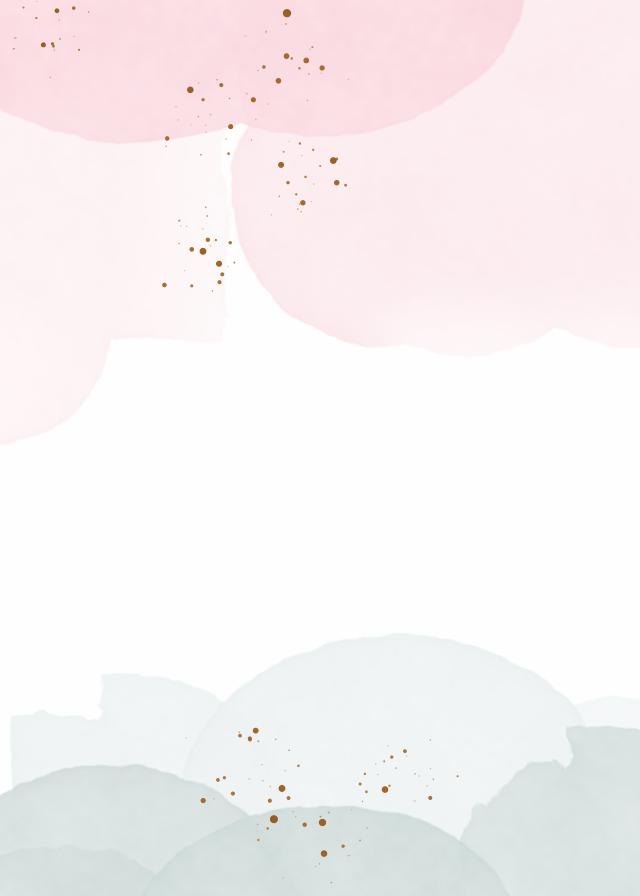
Write a Shadertoy shader that draws this background.

```glsl
// Watercolour stationery: blush washes above, grey-green hills below, gold specks.
// Each wash is a union of ellipses with a noise-warped outline, a darker rim
// and paper grain. Specks are hashed clusters. Lengths are in canvas heights.

const vec3 PAPER = vec3(0.997);
const vec3 BLUSH = vec3(0.988, 0.928, 0.938);
const vec3 PALE_BLUSH = vec3(0.990, 0.950, 0.956);
const vec3 ROSE = vec3(0.982, 0.868, 0.893);
const vec3 MIST = vec3(0.940, 0.955, 0.959);
const vec3 SAGE = vec3(0.862, 0.893, 0.891);
const vec3 DEEP_SAGE = vec3(0.835, 0.876, 0.872);

float hash(vec2 p) {
    vec3 q = fract(vec3(p.xyx) * 0.1031);
    q += dot(q, q.yzx + 33.33);
    return fract((q.x + q.y) * q.z);
}

float noise(vec2 p) {
    vec2 i = floor(p), f = fract(p);
    f = f * f * (3.0 - 2.0 * f);
    return mix(mix(hash(i), hash(i + vec2(1, 0)), f.x),
               mix(hash(i + vec2(0, 1)), hash(i + vec2(1, 1)), f.x), f.y);
}

// Layered noise, centred on zero
float fbm(vec2 p) {
    float sum = -0.47, amp = 0.5;
    for (int i = 0; i < 4; i++) {
        sum += amp * noise(p);
        p = p * 2.03 + 17.1;
        amp *= 0.5;
    }
    return sum;
}

// Approximate signed distance to an ellipse
float ellipse(vec2 p, vec2 centre, vec2 radii) {
    vec2 d = p - centre + 1e-5;
    float k = length(d / radii);
    return k * (k - 1.0) / length(d / (radii * radii));
}

// Smooth coverage of the inside of a signed distance
float inside(float d, float soft) {
    return 1.0 - smoothstep(-soft, soft, d);
}

// Lay pigment over the base; the rim gathers extra colour
vec3 wash(vec3 base, vec3 tint, float d, float opacity, float rim, vec2 p) {
    float cover = inside(d, 0.0012 + 0.6 / iResolution.y) * opacity;
    float mottling = fbm(p * 13.0) * 0.35 + fbm(p * 95.0) * 0.20;
    float depth = min(d, 0.0);
    float edge = rim * (exp(depth / 0.003) + 0.7 * exp(depth / 0.025));
    vec3 pigment = tint - (1.0 - tint) * (mottling + edge);
    return mix(base, pigment, cover);
}

// Scatter gold dots around a centre, denser toward the middle
vec3 specks(vec3 base, vec2 p, vec2 centre, vec2 spread, float biggest, float seed) {
    for (int i = 0; i < 22; i++) {
        vec2 id = vec2(float(i) * 3.7 + 1.0, seed * 11.3);
        vec2 offset = vec2(hash(id) + hash(id + 5.1), hash(id + 9.2) + hash(id + 14.3)) - 1.0;
        float pick = hash(id + 21.7);
        float d = length(p - centre - offset * spread) - mix(0.0008, biggest, pow(pick, 5.0));
        vec3 gold = mix(vec3(0.82, 0.62, 0.34), vec3(0.58, 0.33, 0.08), pick);
        base = mix(base, gold, inside(d, 0.6 / iResolution.y) * mix(0.5, 0.95, pick));
    }
    return base;
}

void mainImage(out vec4 fragColor, in vec2 fragCoord) {
    vec2 p = fragCoord / iResolution.y;
    vec2 wobble = vec2(fbm(p * 38.0), fbm(p * 38.0 + 40.0));
    vec2 q = p + wobble * 0.010;
    vec2 rough = p + wobble * 0.024;
    vec3 col = PAPER;

    // Pale blush on the left, thinning toward its right side
    float slab = max(rough.x - 0.252, 0.630 - 0.05 * q.x - q.y);
    float paleBlush = min(slab, ellipse(q, vec2(-0.007, 0.635), vec2(0.130)));
    float thinning = 1.0 - 0.55 * smoothstep(0.12, 0.26, p.x);
    thinning *= mix(0.75, 1.0, smoothstep(0.55, 0.75, p.y));
    col = wash(col, PALE_BLUSH, paleBlush, thinning, 0.30, p);

    // Broad blush on the right, fading along its lower border
    float blush = min(ellipse(q, vec2(0.430, 0.785), vec2(0.172)),
                      ellipse(q, vec2(0.521, 0.766), vec2(0.165)));
    blush = min(blush, ellipse(q, vec2(0.729, 0.870), vec2(0.260)));
    blush = min(blush, ellipse(q, vec2(0.443, 0.935), vec2(0.182)));
    float lowFade = smoothstep(0.38, 0.47, p.x) * (1.0 - smoothstep(0.60, 0.70, p.y));
    col = wash(col, BLUSH, blush, 1.0 - 0.60 * lowFade, 0.22, p);

    // Rose lobes along the top
    float rose = min(ellipse(q, vec2(0.150, 1.160), vec2(0.319)),
                     ellipse(q, vec2(0.358, 1.026), vec2(0.228, 0.177)));
    col = wash(col, ROSE, rose, mix(0.78, 1.0, smoothstep(0.84, 0.98, p.y)), 0.12, p);

    // Distant misty hills
    float leftMist = max(ellipse(q, vec2(0.143, 0.108), vec2(0.169, 0.139)), 0.115 - rough.x);
    float mistStep = max(max(0.013 - q.x, q.x - 0.14), rough.y - 0.202);
    col = wash(col, MIST, min(leftMist, mistStep), 0.85, 0.25, p);
    col = wash(col, MIST, ellipse(q, vec2(0.690, 0.089), vec2(0.156, 0.133)), 0.60, 0.2, p);
    col = wash(col, MIST, ellipse(q, vec2(0.443, 0.102), vec2(0.241, 0.189)), 0.92, 0.30, p);

    // Near sage hills, fuller at the crest
    float rightHill = min(ellipse(rough, vec2(0.612, 0.010), vec2(0.102, 0.137)),
        max(ellipse(q, vec2(0.658, 0.063), vec2(0.169, 0.128)), 0.633 - rough.x));
    col = wash(col, SAGE, rightHill, mix(0.80, 0.95, smoothstep(0.52, 0.66, p.x)), 0.14, p);
    col = wash(col, SAGE, ellipse(q, vec2(0.124, -0.042), vec2(0.215, 0.189)), 0.92, 0.22, p);
    col = wash(col, DEEP_SAGE, ellipse(rough, vec2(0.065, -0.042), vec2(0.156, 0.100)), 0.75, 0.1, p);
    col = wash(col, DEEP_SAGE, ellipse(q, vec2(0.365, -0.042), vec2(0.215, 0.143)), 0.90, 0.12, p);

    // Gold clusters: a trail from the top, then a band over the hills
    col = specks(col, p, vec2(0.045, 0.955), vec2(0.060, 0.070), 0.0030, 1.0);
    col = specks(col, p, vec2(0.325, 0.930), vec2(0.070, 0.065), 0.0052, 2.0);
    for (int i = 0; i < 3; i++) {
        vec2 trail = vec2(0.230 + 0.10 * float(i % 2), 0.865 - 0.07 * float(i));
        col = specks(col, p, trail, vec2(0.065), 0.0042, 3.0 + float(i));
        vec2 band = vec2(0.265 + 0.09 * float(i), 0.145 - 0.075 * float(i % 2));
        col = specks(col, p, band, vec2(0.085, 0.060), 0.0048, 6.0 + float(i));
    }
    fragColor = vec4(clamp(col, 0.0, 1.0), 1.0);
}
```
